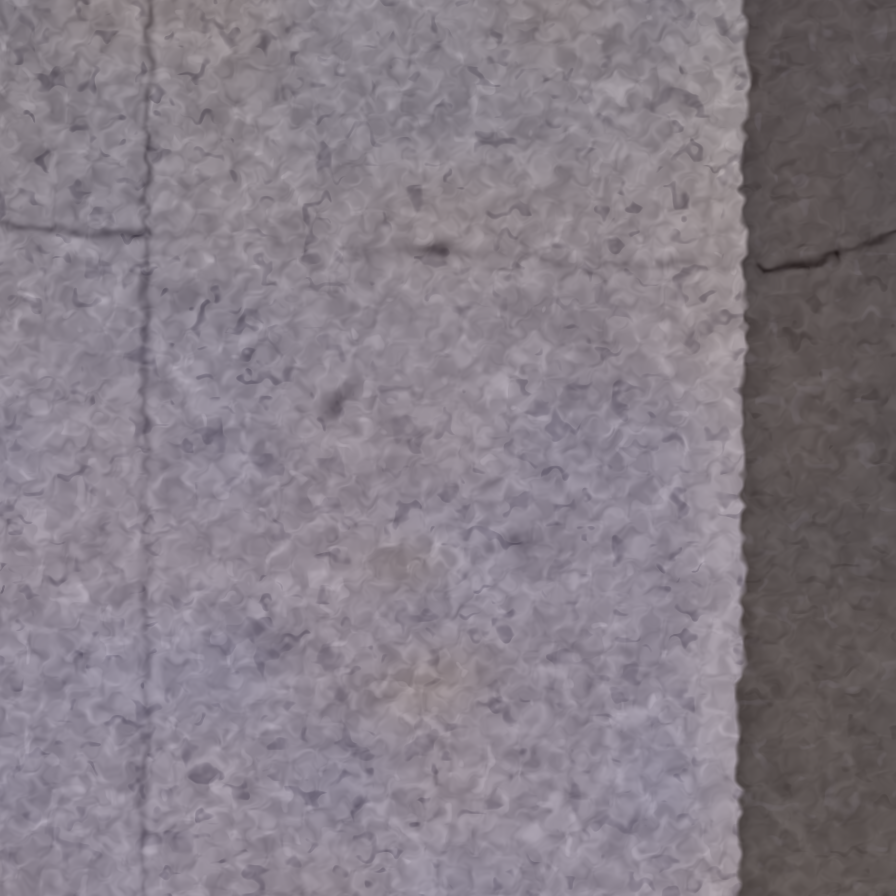
Reproduce this texture procedurally as a Shadertoy shader.

```glsl
float hash(vec2 p) {
    return fract(sin(dot(p, vec2(127.1, 311.7))) * 43758.545);
}

float noise(vec2 p) {
    vec2 cell = floor(p);
    vec2 f = fract(p);
    f = f * f * (3.0 - 2.0 * f);
    float low = mix(hash(cell), hash(cell + vec2(1, 0)), f.x);
    float high = mix(hash(cell + vec2(0, 1)), hash(cell + vec2(1, 1)), f.x);
    return mix(low, high, f.y);
}

vec2 warp(vec2 p, float scale, float amount) {
    vec2 q = p * scale;
    return p + amount * (vec2(noise(q), noise(q + 37.2)) - 0.5);
}

float segmentDistance(vec2 p, vec2 a, vec2 b) {
    vec2 ab = b - a;
    float t = clamp(dot(p - a, ab) / dot(ab, ab), 0.0, 1.0);
    return length(p - a - ab * t);
}

float crack(vec2 p, vec2 a, vec2 b, float width) {
    float d = segmentDistance(p, a, b) / width;
    return exp(-d * d);
}

float spot(vec2 p, vec2 center, vec2 radius, float angle) {
    float c = cos(angle), s = sin(angle);
    vec2 q = mat2(c, -s, s, c) * (p - center) / radius;
    return exp(-dot(q, q));
}

// Signed mineral grain: soft crystals with broken, tilted edges
float mineralGrain(vec2 p) {
    vec2 q = warp(p, 75.0, 0.016);
    q = mat2(0.87, -0.5, 0.5, 0.87) * q * vec2(0.9, 1.05);
    float coarse = noise(q * 52.0 + 4.0) - 0.5;
    float medium = noise(q * 98.0 + 19.0) - 0.5;
    float fine = noise(q * 190.0 + 71.0) - 0.5;
    return coarse * 0.075 + medium * 0.10 + fine * 0.05;
}

float darkFlecks(vec2 p) {
    vec2 q = warp(p, 90.0, 0.018);
    float density = noise(p * 9.0 + 8.0);
    float fleck = noise(q * vec2(58.0, 76.0) + 51.0);
    return smoothstep(0.70, 0.95, fleck) * mix(0.4, 1.0, density);
}

float lightFlecks(vec2 p) {
    vec2 q = warp(p, 80.0, 0.016);
    return smoothstep(0.72, 0.95, noise(q * vec2(66.0, 60.0) + 93.0));
}

vec3 lightStone(vec2 p, float edgeOffset) {
    vec3 color = mix(vec3(0.565, 0.534, 0.587), vec3(0.548, 0.520, 0.545), smoothstep(0.35, 0.95, p.y));
    float tint = noise(p * 8.0 + 12.0) - 0.5;
    color += tint * vec3(0.022, 0.006, -0.022);
    color += (noise(p * 15.0 + 44.0) - 0.5) * 0.025;
    float rim = smoothstep(-0.11, -0.005, edgeOffset);
    color += rim * vec3(0.040, 0.035, 0.018);
    color -= 0.022 * smoothstep(0.18, 0.02, p.x) * smoothstep(0.65, 1.0, p.y);
    color += mineralGrain(p);
    color -= darkFlecks(p) * vec3(0.12, 0.12, 0.11);
    return color + lightFlecks(p) * 0.055;
}

vec3 shadedStone(vec2 p, float edgeOffset) {
    vec3 color = mix(vec3(0.365, 0.335, 0.330), vec3(0.355, 0.325, 0.330), p.y);
    color += (noise(p * 10.0 + 31.0) - 0.5) * vec3(0.025, 0.016, 0.008);
    color += mineralGrain(p + 3.0) * 0.55;
    color -= darkFlecks(p + 3.0) * 0.055;
    color += lightFlecks(p + 3.0) * vec3(0.035, 0.035, 0.045);
    return color - 0.065 * exp(-max(edgeOffset, 0.0) / 0.014);
}

void mainImage(out vec4 fragColor, in vec2 fragCoord) {
    vec2 p = fragCoord / iResolution.xy;
    vec2 rough = warp(warp(p, 85.0, 0.009), 22.0, 0.008);

    // Right face boundary
    float edgeOffset = rough.x - mix(0.825, 0.833, p.y);
    float shade = smoothstep(-0.004, 0.004, edgeOffset);
    vec3 color = mix(lightStone(p, edgeOffset), shadedStone(p, edgeOffset), shade);

    // Left vertical joint, stronger toward the top
    float jointOffset = rough.x - mix(0.159, 0.166, p.y);
    float joint = exp(-pow(jointOffset / 0.0045, 2.0));
    float jointStrength = mix(0.075, 0.135, smoothstep(0.35, 0.8, p.y));
    color -= joint * jointStrength * mix(0.6, 1.2, noise(p * 45.0));
    color += 0.022 * exp(-pow((jointOffset - 0.012) / 0.006, 2.0));

    // Horizontal fracture
    float fracture = 0.16 * crack(rough, vec2(-0.02, 0.748), vec2(0.16, 0.741), 0.0055);
    fracture += 0.055 * crack(rough, vec2(0.17, 0.738), vec2(0.48, 0.721), 0.006);
    fracture += 0.06 * crack(rough, vec2(0.48, 0.719), vec2(0.82, 0.700), 0.005);
    fracture += 0.17 * crack(rough, vec2(0.852, 0.696), vec2(0.935, 0.716), 0.005);
    fracture += 0.14 * crack(rough, vec2(0.935, 0.716), vec2(1.02, 0.744), 0.004);
    color -= fracture * mix(0.65, 1.15, noise(p * 50.0 + 6.0));

    // Isolated dark inclusions and warm stains
    float inclusions = spot(rough, vec2(0.488, 0.720), vec2(0.026, 0.011), -0.1);
    inclusions += 0.9 * spot(rough, vec2(0.372, 0.547), vec2(0.019, 0.010), 0.8);
    inclusions += 0.8 * spot(rough, vec2(0.570, 0.391), vec2(0.030, 0.008), 0.2);
    inclusions += 0.5 * spot(rough, vec2(0.105, 0.388), vec2(0.014, 0.012), 0.0);
    color -= inclusions * 0.13;
    float stains = spot(p, vec2(0.46, 0.37), vec2(0.055, 0.035), 0.0);
    stains += spot(p, vec2(0.48, 0.235), vec2(0.065, 0.040), 0.3);
    color += stains * vec3(0.005, -0.005, -0.035);

    fragColor = vec4(clamp(color, 0.0, 1.0), 1.0);
}
```
